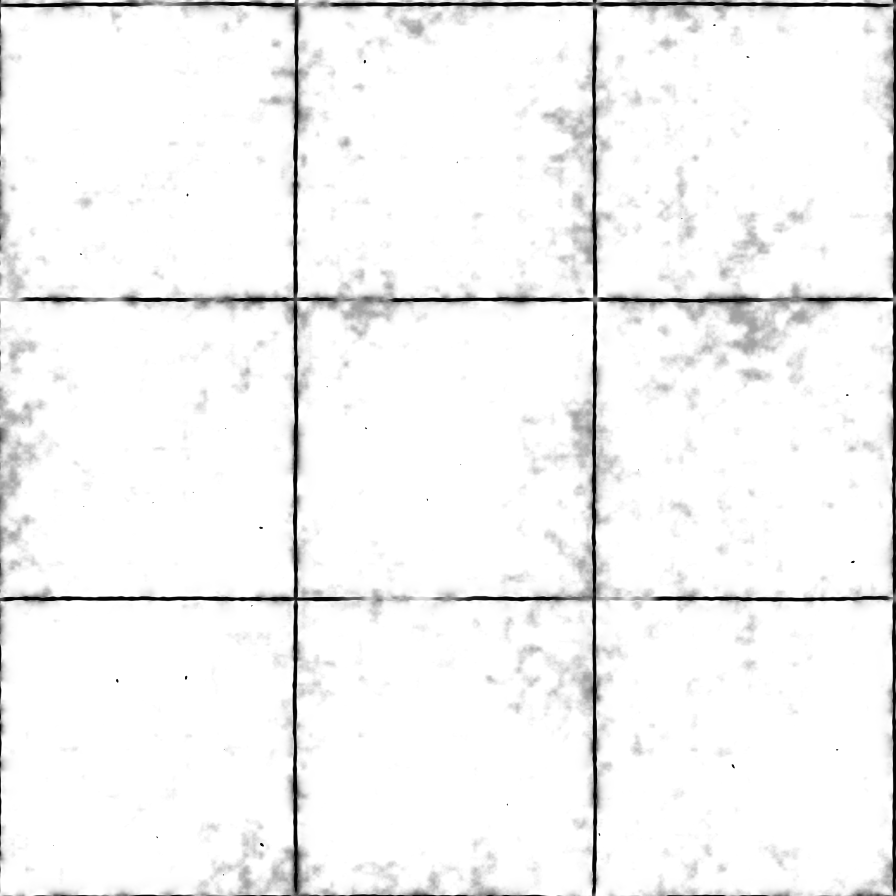
This pattern is drawn by a three.js fragment shader. Its source:

```glsl
// White square tiles, three by three, with worn black joints, grey grime and specks.
#define TILES 3.0
#define HALF_WIDTH 0.0021
#define SOFTNESS 0.0009
#define WANDER 0.0016
#define GRIME 0.36
#define GRIME_REACH 0.028
#define HALO 0.75
#define HALO_REACH 0.0035
#define SPECK_CELLS 26.0
#define SPECK_CHANCE 0.055
#define PAPER vec3(1.0)
#define INK vec3(0.015)

varying vec2 vUv;

float hash(vec2 p) {
  return fract(sin(dot(p, vec2(127.1, 311.7))) * 43758.55);
}

float noise(vec2 p) {
  vec2 i = floor(p);
  vec2 f = fract(p);
  f = f * f * (3.0 - 2.0 * f);
  float low = mix(hash(i), hash(i + vec2(1.0, 0.0)), f.x);
  float high = mix(hash(i + vec2(0.0, 1.0)), hash(i + 1.0), f.x);
  return mix(low, high, f.y);
}

float fbm(vec2 p) {
  float sum = 0.0;
  float weight = 0.533;
  for (int i = 0; i < 4; i++) {
    sum += weight * noise(p);
    p = p * 2.03 + 17.3;
    weight *= 0.5;
  }
  return sum;
}

// Distance to the nearest joint centre, which drifts along its length
float jointDistance(float across, float along, float shift, float seed) {
  float index = floor((across + shift) * TILES + 0.5);
  float drift = noise(vec2(along * 9.0, index + seed)) - 0.5;
  drift += 0.5 * (noise(vec2(along * 60.0, index + seed + 9.0)) - 0.5);
  return abs(across + shift - index / TILES - drift * WANDER);
}

// Ragged stroke of ink
float stroke(float dist, vec2 uv) {
  float ragged = (noise(uv * 170.0) - 0.5) * 0.0012;
  return 1.0 - smoothstep(-SOFTNESS, SOFTNESS, dist - HALF_WIDTH - ragged);
}

// Small dark chips, at most one in each cell
float specks(vec2 uv) {
  vec2 grid = uv * SPECK_CELLS;
  vec2 cell = floor(grid);
  vec2 centre = 0.2 + 0.6 * vec2(hash(cell + 3.1), hash(cell + 7.7));
  vec2 p = (fract(grid) - centre) / SPECK_CELLS;
  float angle = 6.283 * hash(cell + 12.9);
  float c = cos(angle);
  float s = sin(angle);
  p = vec2(c * p.x + s * p.y, (c * p.y - s * p.x) * 1.7);
  float size = hash(cell + 21.3);
  float radius = mix(0.0005, 0.0024, size * size);
  float present = step(hash(cell + 31.7), SPECK_CHANCE * (1.5 - uv.x));
  float ragged = (noise(uv * 400.0) - 0.5) * 0.001;
  float dotInk = 1.0 - smoothstep(-SOFTNESS, SOFTNESS, length(p) - radius - ragged);
  return present * dotInk * mix(0.6, 1.0, size);
}

void main() {
  vec2 uv = vUv;

  // Joints sit slightly off an even grid
  float shiftX = mix(0.0033, 0.0015, step(0.35, abs(uv.x - 0.5)));
  float shiftY = mix(0.0015, 0.0052, step(0.83, uv.y));
  float upright = jointDistance(uv.x, uv.y, shiftX, 4.0);
  float level = jointDistance(uv.y, uv.x, shiftY, 23.0);
  float edge = min(upright, level);

  // Faded stretches on level joints and broken ink at crossings
  float row = floor(uv.y * TILES + 0.5);
  float faded = smoothstep(0.66, 0.88, noise(vec2(uv.x * 17.0, row * 5.0 + 2.0)));
  faded *= 0.35 + 0.6 * noise(uv * 90.0);
  float crossing = 1.0 - smoothstep(0.002, 0.009, max(upright, level));
  crossing *= 0.65 * noise(uv * 120.0 + 5.0);
  float lines = max(stroke(upright, uv), stroke(level, uv) * (1.0 - faded));
  lines *= 1.0 - crossing;

  // Cloudy grime, thicker towards the joints and uneven from tile to tile
  vec2 tile = floor(vec2(uv.x + shiftX, uv.y + shiftY) * TILES);
  float grain = fbm(uv * 62.0);
  float cloud = fbm(uv * 8.0 + 41.0);
  float dirt = grain + 0.8 * (cloud - 0.5) + 0.25 * exp(-edge / GRIME_REACH);
  dirt += 0.08 * (hash(tile + 2.3) - 0.5) - 0.18;
  float grime = GRIME * smoothstep(0.53, 1.0, dirt);

  // Smudged ink hugging the joints
  float halo = HALO * exp(-max(edge - HALF_WIDTH, 0.0) / HALO_REACH);
  halo *= smoothstep(0.38, 0.85, fbm(uv * 48.0 + 13.0));

  float ink = max(max(lines, specks(uv)), 1.0 - (1.0 - grime) * (1.0 - halo));
  gl_FragColor = vec4(mix(PAPER, INK, ink), 1.0);
}
```
